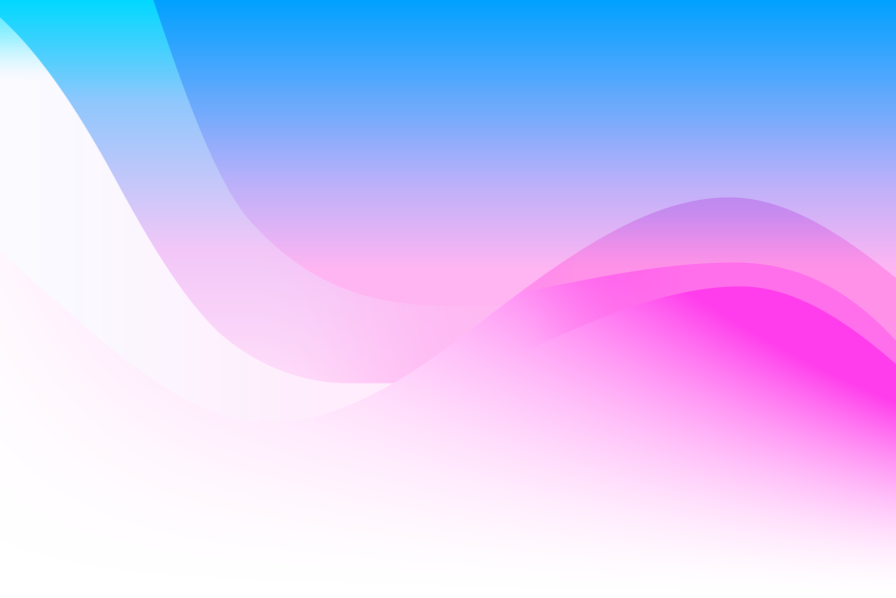
A Shadertoy shader for this background:

```glsl
// Flowing satin waves: a blue-to-pink sky with pale ribbons falling on the left
// and a magenta swell on the right. Each edge is a chain of cubic Hermite spans;
// layers are painted from back to front with smoothed edges.

const float ASPECT = 1.5;            // design width, in canvas heights

// Sky
const vec3 SKY_BLUE   = vec3(0.00, 0.63, 1.00);
const vec3 SKY_LILAC  = vec3(0.72, 0.69, 0.98);
const vec3 SKY_PINK   = vec3(1.00, 0.71, 0.95);
// Left ribbon
const vec3 BAND_CYAN  = vec3(0.00, 0.85, 1.00);
const vec3 BAND_BLUE  = vec3(0.56, 0.78, 0.99);
const vec3 BAND_PINK  = vec3(0.95, 0.78, 0.97);
const vec3 BAND_PALE  = vec3(1.00, 0.87, 0.98);
// White veil
const vec3 VEIL_WHITE = vec3(0.98, 0.98, 1.00);
const vec3 VEIL_BLUSH = vec3(1.00, 0.925, 0.99);
const vec3 VEIL_CYAN  = vec3(0.35, 0.92, 1.00);
// Front swell
const vec3 MAGENTA    = vec3(1.00, 0.20, 0.92);
const vec3 ROSE       = vec3(1.00, 0.43, 0.92);
const vec3 CREST_PINK = vec3(1.00, 0.57, 0.91);
const vec3 CREST_PLUM = vec3(0.74, 0.54, 0.94);
const float GLOW_GAIN   = 1.3;       // magenta strength at GLOW_CENTER
const float GLOW_CENTER = 0.781;
const float GLOW_GROWTH = 2.05;      // growth of magenta to the right
const float GLOW_POWER  = 1.6;       // fade of magenta towards the floor

// Knots are (x, height, slope).
float span(float x, vec3 a, vec3 b) {
    float len = b.x - a.x;
    float t = clamp((x - a.x) / len, 0.0, 1.0);
    float s = 1.0 - t;
    return s * s * ((1.0 + 2.0 * t) * a.y + t * len * a.z)
         + t * t * ((1.0 + 2.0 * s) * b.y - s * len * b.z);
}

float curve(float x, vec3 a, vec3 b, vec3 c) {
    return x < b.x ? span(x, a, b) : span(x, b, c);
}

// Coverage of the area below an edge, softened over about a pixel.
float below(float y, float edge) {
    float d = edge - y;
    float w = max(fwidth(d), 1e-5);
    return clamp(0.5 + d / w, 0.0, 1.0);
}

float ramp(float a, float b, float t) {
    return clamp((t - a) / (b - a), 0.0, 1.0);
}

vec3 skyColor(float y) {
    vec3 c = mix(SKY_PINK, SKY_LILAC, ramp(0.55, 0.70, y));
    return mix(c, SKY_BLUE, ramp(0.70, 1.0, y));
}

vec3 bandColor(float y) {
    vec3 c = mix(BAND_PALE, BAND_PINK, ramp(0.36, 0.58, y));
    c = mix(c, BAND_BLUE, ramp(0.58, 0.83, y));
    return mix(c, BAND_CYAN, ramp(0.83, 1.0, y));
}

vec3 veilColor(vec2 p) {
    vec3 c = mix(VEIL_WHITE, VEIL_BLUSH, smoothstep(0.0, 0.65, p.x));
    return mix(c, VEIL_CYAN, smoothstep(0.86, 1.0, p.y));
}

// White floor that deepens to magenta upwards and to the right.
vec3 swellColor(vec2 p) {
    float glow = GLOW_GAIN * exp((p.x - GLOW_CENTER) * GLOW_GROWTH);
    glow *= pow(max(p.y, 0.0), GLOW_POWER) * smoothstep(-0.3, 0.4, p.x);
    return mix(vec3(1.0), MAGENTA, min(glow, 0.95));
}

void mainImage(out vec4 fragColor, in vec2 fragCoord) {
    vec2 p = fragCoord / iResolution.xy * vec2(ASPECT, 1.0);

    // Edges of the ribbons on the left
    float bandEdge = curve(p.x, vec3(0.234, 1.070, -3.1),
        vec3(0.420, 0.629, -1.1), vec3(0.781, 0.488, 0.0));
    vec3 veilMid = vec3(0.195, 0.697, -1.85);
    float veilEdge = p.x < veilMid.x
        ? span(p.x, vec3(0.0, 0.971, -0.9), veilMid)
        : curve(p.x, veilMid, vec3(0.391, 0.424, -0.72), vec3(0.586, 0.359, 0.0));

    // Edges of the swell, from the outer crest inwards
    vec3 rise = vec3(0.781, 0.443, 0.77);
    float crestEdge = p.x < rise.x
        ? curve(p.x, vec3(0.0, 0.580, -0.87), vec3(0.449, 0.293, 0.0), rise)
        : curve(p.x, rise, vec3(1.221, 0.670, 0.0), vec3(1.5, 0.535, -0.82));
    float roseEdge = curve(p.x, vec3(0.859, 0.508, 0.2),
        vec3(1.230, 0.561, 0.0), vec3(1.5, 0.430, -1.1));
    float coreEdge = curve(p.x, vec3(0.859, 0.404, 0.45),
        vec3(1.240, 0.521, 0.0), vec3(1.5, 0.391, -0.88));

    // Sky and ribbons
    vec3 color = skyColor(p.y);
    float bandFade = 1.0 - 0.85 * smoothstep(0.42, 0.80, p.x);
    color = mix(color, bandColor(p.y), below(p.y, bandEdge) * bandFade);
    color = mix(color, veilColor(p), below(p.y, veilEdge));

    // Swell: crest, rose rim, then the glowing core
    vec3 core = swellColor(p);
    vec3 rim = mix(core, ROSE, smoothstep(0.85, 1.15, p.x));
    vec3 crest = mix(CREST_PINK, CREST_PLUM, smoothstep(0.54, 0.68, p.y));
    crest = mix(core, crest, smoothstep(0.78, 0.98, p.x));
    vec3 swell = mix(crest, rim, below(p.y, roseEdge));
    swell = mix(swell, core, below(p.y, coreEdge));
    color = mix(color, swell, below(p.y, crestEdge));

    fragColor = vec4(color, 1.0);
}
```
